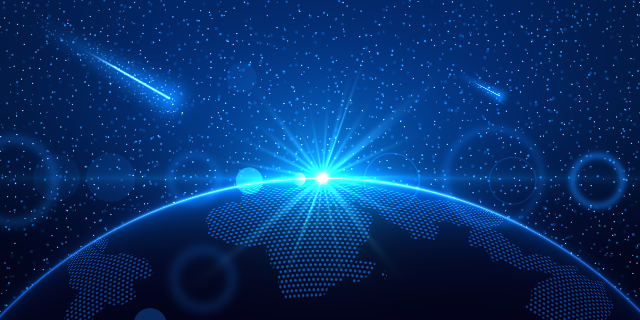
Write a Shadertoy shader that draws this background.

```glsl
// Sunrise flare over a dotted night planet, with a starry sky, comets and lens ghosts.

float hash(vec2 p) {
    vec3 q = fract(vec3(p.xyx) * 0.1031);
    q += dot(q, q.yzx + 33.33);
    return fract((q.x + q.y) * q.z);
}

float noise(vec2 p) {
    vec2 i = floor(p), f = fract(p);
    f = f * f * (3.0 - 2.0 * f);
    return mix(mix(hash(i), hash(i + vec2(1, 0)), f.x),
               mix(hash(i + vec2(0, 1)), hash(i + 1.0), f.x), f.y);
}

// Antialiased coverage of a signed distance
float fill(float d) {
    float soft = 0.6 / iResolution.y;
    return 1.0 - smoothstep(-soft, soft, d);
}

float capsule(vec2 p, vec2 a, vec2 b, float radius) {
    vec2 d = b - a;
    return length(p - a - d * clamp(dot(p - a, d) / dot(d, d), 0.0, 1.0)) - radius;
}

float stars(vec2 p, float cells, float radius, float density) {
    vec2 id = floor(p * cells);
    vec2 spot = 0.12 + 0.76 * vec2(hash(id + 3.1), hash(id + 71.7));
    float shine = 0.25 + 0.75 * hash(id + 19.4);
    return step(hash(id + 41.3), density) * shine * fill(length(p - (id + spot) / cells) - radius);
}

// Light blade that widens and fades away from the sun; angle in degrees
float ray(vec2 s, float angle, float reach, float width) {
    float a = radians(angle);
    vec2 dir = vec2(cos(a), sin(a));
    float along = dot(s, dir), across = dot(s, vec2(-dir.y, dir.x));
    float fade = clamp(1.0 - along / reach, 0.0, 1.0);
    float w = width * (0.3 + along / reach) + 0.001;
    return step(0.0, along) * fade * fade * exp(-across * across / (w * w));
}

vec3 comet(vec2 p, vec2 head, vec2 tail, float width) {
    vec2 axis = tail - head;
    float t = clamp(dot(p - head, axis) / dot(axis, axis), 0.0, 1.0);
    float d = length(p - head - axis * t), w = width * (1.0 - 0.5 * t);
    float glow = exp(-d * d / (w * w)) * (1.0 - t);
    float core = exp(-d * d / (width * width * 0.004)) * (1.0 - smoothstep(0.3, 0.65, t));
    float dust = stars(p + 5.0, 80.0, 0.002, 0.5) * exp(-d * d / (w * w)) * (1.0 - t * 0.6);
    return vec3(0.04, 0.36, 0.62) * glow * 0.8 + vec3(0.6, 0.9, 1.0) * (core + dust * 0.7);
}

float ring(vec2 p, vec2 c, float radius, float width) {
    float d = (length(p - c) - radius) / width;
    return exp(-d * d);
}

float land(vec2 p) {
    p += 0.03 * (vec2(noise(p * 28.0), noise(p * 28.0 + 50.0)) - 0.5);
    // Western continent
    float d = capsule(p, vec2(0.25, 0.19), vec2(0.44, 0.165), 0.035);
    d = min(d, capsule(p, vec2(0.27, 0.15), vec2(0.36, 0.11), 0.065));
    d = min(d, capsule(p, vec2(0.25, 0.0), vec2(0.29, 0.08), 0.045));
    d = min(d, capsule(p, vec2(0.28, 0.24), vec2(0.33, 0.235), 0.012));
    // Central continent and islands
    d = min(d, capsule(p, vec2(0.70, 0.30), vec2(1.10, 0.29), 0.06));
    d = min(d, capsule(p, vec2(0.93, 0.22), vec2(1.02, 0.21), 0.095));
    d = min(d, capsule(p, vec2(0.92, 0.13), vec2(0.97, 0.13), 0.062));
    d = min(d, capsule(p, vec2(0.78, 0.385), vec2(1.10, 0.395), 0.035));
    d = min(d, capsule(p, vec2(1.11, 0.14), vec2(1.14, 0.17), 0.022));
    d = min(d, length(p - vec2(1.205, 0.145)) - 0.014);
    // Eastern continents
    d = min(d, capsule(p, vec2(1.15, 0.385), vec2(1.53, 0.31), 0.035));
    d = min(d, capsule(p, vec2(1.20, 0.36), vec2(1.33, 0.28), 0.035));
    d = min(d, capsule(p, vec2(1.50, 0.26), vec2(1.61, 0.19), 0.032));
    d = min(d, capsule(p, vec2(1.61, 0.20), vec2(1.79, 0.15), 0.022));
    d = min(d, capsule(p, vec2(1.70, 0.06), vec2(1.85, 0.05), 0.055));
    return min(d, capsule(p, vec2(1.73, 0.12), vec2(1.87, 0.10), 0.022));
}

void mainImage(out vec4 fragColor, in vec2 fragCoord) {
    vec2 p = fragCoord / iResolution.y;
    p.x += 1.0 - 0.5 * iResolution.x / iResolution.y;
    vec2 sun = vec2(1.008, 0.443), center = vec2(1.008, -0.949);
    vec2 s = p - sun;
    float r = length(s), radius = 1.392;
    float rim = length(p - center) - radius;
    float near = exp(-s.x * s.x * 3.0);

    // Sky with stars and comets
    vec3 sky = mix(vec3(0.01, 0.02, 0.14), vec3(0.01, 0.14, 0.38), smoothstep(0.1, 0.75, p.y));
    sky += vec3(0.0, 0.10, 0.20) * near * exp(-pow((p.y - 0.6) / 0.3, 2.0));
    sky *= 1.0 - 0.3 * smoothstep(0.4, 1.1, abs(s.x));
    sky += vec3(0.02, 0.28, 0.5) * 0.4 * stars(p, 24.0, 0.005, 0.4);
    sky += vec3(0.06, 0.42, 0.66) * stars(p + 2.3, 33.0, 0.0032, 0.35);
    sky += vec3(0.65, 0.80, 0.9) * stars(p + 7.7, 38.0, 0.0019, 0.55);
    sky += comet(p, vec2(0.529, 0.693), vec2(0.11, 0.93), 0.048);
    sky += comet(p, vec2(1.562, 0.70), vec2(1.43, 0.77), 0.018);

    // Planet with staggered land dots, squeezed toward the limb
    vec3 planet = vec3(0.012, 0.005, 0.09) + vec3(0.0, 0.36, 0.76) * near * exp(min(rim, 0.0) * 11.0);
    vec2 q = p - center;
    vec2 grid = vec2(atan(q.x, q.y) * 76.0, asin(min(length(q) / radius, 1.0)) * 56.0);
    grid.x += 0.5 * mod(floor(grid.y), 2.0);
    float dots = 1.0 - smoothstep(0.15, 0.42, length(fract(grid) - 0.5));
    planet += vec3(0.05, 0.32, 0.6) * (0.6 + 0.5 * exp(-r * 3.0)) * dots * fill(land(p));
    float globe = fill(rim);
    vec3 col = mix(sky, planet, globe);

    // Glowing limb
    col += mix(vec3(0.04, 0.28, 0.65), vec3(0.7, 1.0, 1.0), near) * exp(-abs(rim) / 0.003);
    col += vec3(0.0, 0.26, 0.52) * (0.2 + 0.8 * near) * exp(-abs(rim) / 0.02);

    // Lens ghosts
    float ghosts = 0.2 * ring(p, vec2(0.04, 0.435), 0.13, 0.02) + 0.14 * ring(p, vec2(0.607, 0.44), 0.075, 0.016);
    ghosts += 0.15 * ring(p, vec2(0.635, 0.128), 0.09, 0.022) + 0.14 * ring(p, vec2(1.542, 0.448), 0.15, 0.016);
    ghosts += 0.38 * ring(p, vec2(1.867, 0.435), 0.078, 0.014) + 0.25 * ring(p, vec2(1.224, 0.435), 0.086, 0.002);
    ghosts += 0.18 * ring(p, vec2(1.602, 0.435), 0.073, 0.002);
    ghosts += 0.1 * fill(length(p - vec2(0.346, 0.445)) - 0.076) + 0.07 * fill(length(p - vec2(0.177, 0.445)) - 0.073);
    ghosts += 0.08 * fill(length(p - vec2(0.755, 0.758)) - 0.047) + 0.3 * fill(length(p - vec2(0.469, -0.015)) - 0.052);
    col += vec3(0.08, 0.48, 0.85) * ghosts;
    col += vec3(0.08, 0.3, 0.25) * fill(length(p - vec2(0.779, 0.435)) - 0.042);
    col += vec3(0.55, 0.5, 0.4) * fill(length(p - vec2(0.935, 0.44)) - 0.02) * smoothstep(0.91, 0.955, p.x);

    // Sun core, halo, horizontal streak and rays
    col += vec3(0.0, 0.3, 0.46) * exp(-length(s * vec2(1.0, 2.0)) * 4.5) * (1.0 - 0.4 * globe);
    col += vec3(0.1, 0.5, 0.5) * exp(-r * 10.0) + 1.2 * exp(-r * r / 0.0003);
    col += vec3(0.03, 0.32, 0.48) * exp(-abs(s.y) * 55.0 - abs(s.x) * 1.8);
    float rays = ray(s, 71.0, 0.45, 0.003) + ray(s, 249.0, 0.38, 0.003) + 0.5 * ray(s, 127.0, 0.42, 0.009);
    rays += 0.5 * ray(s, 41.0, 0.55, 0.016) + 0.5 * ray(s, 220.0, 0.62, 0.016) + 0.5 * ray(s, 308.0, 0.45, 0.012);
    for (float i = 0.0; i < 22.0; i++) {
        float vary = hash(vec2(i, 8.0));
        rays += 0.5 * ray(s, i * 16.36 + 10.0 * vary, 0.15 + 0.25 * hash(vec2(i, 2.0)), 0.002 + 0.005 * vary);
    }
    col += vec3(0.25, 0.7, 0.8) * rays;
    fragColor = vec4(clamp(col, 0.0, 1.0), 1.0);
}
```
